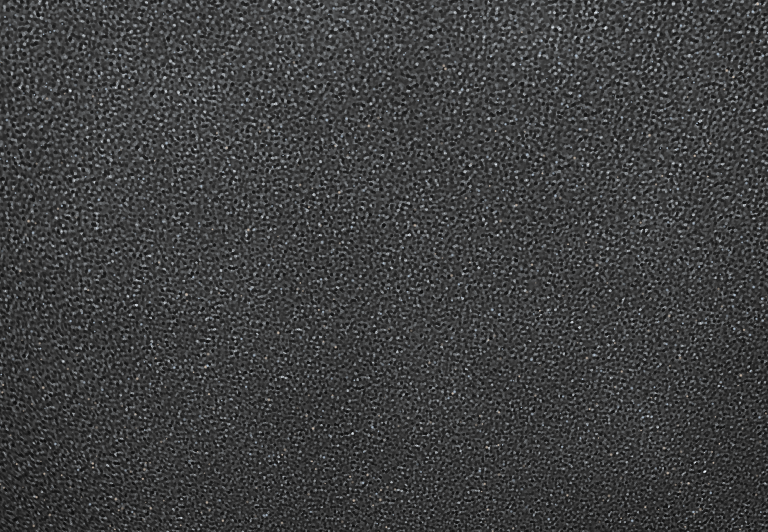
Write a WebGL 1 fragment shader that draws this texture.

```glsl
precision highp float;
// Draws dark abrasive paper: fine charcoal grit with small glints, softer toward the far edge.

uniform vec2 u_resolution;

const float GRAINS = 250.0;         // grit cells per canvas height, near edge
const float PERSPECTIVE = 0.34;     // how much the grit grows toward the top
const float KERNEL = 3.3;           // higher gives smaller, crisper grains
const float SHARPEN = 0.30;         // dark halo around each grain
const float STRETCH = 0.35;         // lens smear near the left and lower edges
const float MEDIAN_TONE = 0.232;
const float CONTRAST_NEAR = 0.48;
const float CONTRAST_FAR = 0.41;
const float TOP_LIGHT = 0.32;       // brightness slope from bottom to top
const float CORNER_SHADE = 0.14;
const float BLOTCH = 0.12;
const float GLINT_CELLS = 80.0;     // glint cells per canvas height
const float GLINT_CHANCE = 0.11;
const float GLINT_RADIUS = 0.0042;
const vec3 SHADOW_TINT = vec3(1.0, 1.0, 1.0);
const vec3 LIGHT_TINT = vec3(0.970, 1.0, 1.025);
const vec3 COOL_GLINT = vec3(0.72, 0.79, 0.86);
const vec3 WARM_GLINT = vec3(0.84, 0.77, 0.70);

float hash(vec2 p) {
    return fract(sin(dot(p, vec2(127.1, 311.7))) * 43758.5453);
}

// Sum of three uniforms: close to a unit normal value.
float normalValue(vec2 cell) {
    float total = hash(cell + 3.7) + hash(cell + 41.3) + hash(cell + 87.9);
    return (total - 1.5) * 2.0;
}

vec2 jitter(vec2 cell) {
    return vec2(hash(cell + 13.1), hash(cell + 59.4));
}

float valueNoise(vec2 p) {
    vec2 i = floor(p);
    vec2 f = fract(p);
    f = f * f * (3.0 - 2.0 * f);
    float low = mix(hash(i), hash(i + vec2(1.0, 0.0)), f.x);
    float high = mix(hash(i + vec2(0.0, 1.0)), hash(i + vec2(1.0, 1.0)), f.x);
    return mix(low, high, f.y);
}

// Unit-variance field of jittered grains, elongated along a direction.
float gritField(vec2 p, vec2 along, float stretch) {
    vec2 base = floor(p);
    vec2 across = vec2(-along.y, along.x);
    float sum = 0.0;
    float power = 0.0;
    for (int y = -2; y <= 2; y++) {
        for (int x = -2; x <= 2; x++) {
            vec2 cell = base + vec2(float(x), float(y));
            vec2 d = cell + jitter(cell) - p;
            vec2 local = vec2(dot(d, along) / (1.0 + stretch), dot(d, across));
            float r2 = dot(local, local) * KERNEL;
            float weight = exp(-r2) - SHARPEN * exp(-r2 * 0.35);
            sum += weight * normalValue(cell);
            power += weight * weight;
        }
    }
    return sum / sqrt(power + 0.02);
}

// Sparse bright specks: rgb is colour, a is coverage.
vec4 glints(vec2 pos) {
    vec2 p = pos * GLINT_CELLS;
    vec2 base = floor(p);
    vec4 result = vec4(0.0);
    for (int y = -1; y <= 1; y++) {
        for (int x = -1; x <= 1; x++) {
            vec2 cell = base + vec2(float(x), float(y));
            float present = step(hash(cell + 7.7), GLINT_CHANCE);
            float radius = GLINT_RADIUS * GLINT_CELLS * mix(0.5, 1.0, hash(cell + 21.0));
            float dist = length(cell + jitter(cell + 5.0) - p);
            float cover = present * mix(0.3, 0.9, hash(cell + 31.0)) * (1.0 - smoothstep(0.15 * radius, radius, dist));
            vec3 tint = mix(COOL_GLINT, WARM_GLINT, step(0.35 + 0.55 * pos.y, hash(cell + 67.0)));
            if (cover > result.a) result = vec4(tint, cover);
        }
    }
    return result;
}

void main() {
    vec2 pos = gl_FragCoord.xy / u_resolution.y;
    float aspect = u_resolution.x / u_resolution.y;
    vec2 fromCentre = pos - vec2(0.5 * aspect, 0.5);

    // Receding sheet: scale x and y together so grains stay round.
    float depth = 1.0 + PERSPECTIVE * pos.y;
    vec2 sheet = vec2(fromCentre.x / depth, log(depth) / PERSPECTIVE);

    // Smear runs around the centre, on the left and below only.
    vec2 tangent = normalize(vec2(-fromCentre.y, fromCentre.x) + vec2(0.0001));
    float edge = smoothstep(0.3, 0.9, -fromCentre.x - 0.3 * fromCentre.y);
    float grit = gritField(sheet * GRAINS + 300.0, tangent, STRETCH * edge);

    // Log-normal tone with slow lighting changes.
    float blotches = valueNoise(pos * 5.0) + 0.6 * valueNoise(pos * 13.0 + 9.0) - 0.8;
    float light = TOP_LIGHT * (pos.y - 0.5) + BLOTCH * blotches;
    light -= CORNER_SHADE * smoothstep(0.55, 0.95, length(fromCentre));
    float contrast = mix(CONTRAST_NEAR, CONTRAST_FAR, pos.y);
    float tone = MEDIAN_TONE * exp(light + contrast * grit);

    vec3 colour = tone * mix(SHADOW_TINT, LIGHT_TINT, smoothstep(0.18, 0.45, tone));
    vec4 glint = glints(pos);
    colour = mix(colour, max(colour, glint.rgb), glint.a);
    gl_FragColor = vec4(clamp(colour, 0.0, 1.0), 1.0);
}
```
